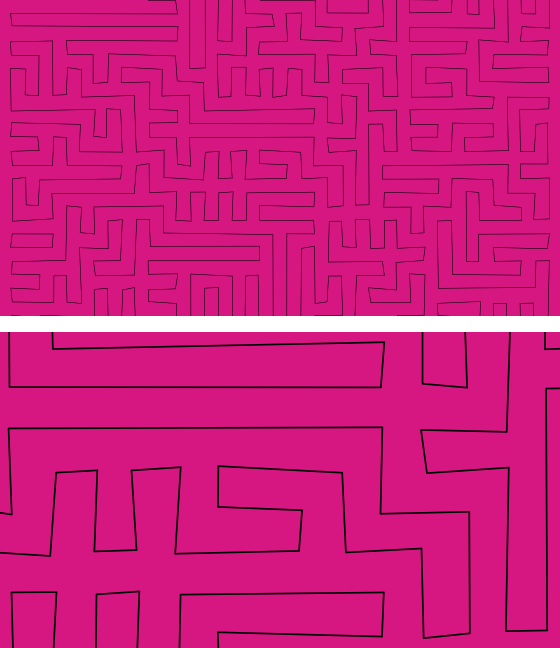
Top: the whole. Bottom: its middle third, enlarged.
This pattern is drawn by a WebGL 2 fragment shader. Its source:

```glsl
#version 300 es
precision highp float;

uniform vec2 u_resolution;
out vec4 fragColor;

const vec3 PINK = vec3(0.84, 0.09, 0.51);
const vec3 INK = vec3(0.0, 0.005, 0.005);
const float ROWS = 22.95;               // lattice steps per canvas height
const float COLUMNS = 20.0;             // corridor cells across
const vec2 CENTER = vec2(19.5, 12.5);   // lattice point at the canvas center
const vec2 ROOT = vec2(12.0, 5.0);      // cell the corridors grow from
const float LINE_WIDTH = 0.041;         // in lattice steps
const float WOBBLE = 0.1;               // displacement of the corners
const float ROUGHNESS = 1.6;            // irregularity of the branching
const int MAX_RUN = 32;                 // longest straight line, in steps

float hash(vec2 p, int seed) {
    uvec2 q = uvec2(ivec2(p) + 512);
    uint h = q.x * 1597334673u ^ q.y * 3812015801u ^ uint(seed + 7) * 2798796415u;
    h = (h ^ (h >> 16)) * 2146121005u;
    h = (h ^ (h >> 15)) * 2221713035u;
    h ^= h >> 16;
    return float(h >> 8) / 16777216.0;
}

bool inside(vec2 cell) {
    return cell.x >= 0.0 && cell.x < COLUMNS;
}

// Rough funnel around the root; corridors run downhill on it
float height(vec2 cell) {
    vec2 d = abs(cell - ROOT);
    return max(d.x, d.y) + 0.2 * min(d.x, d.y) + ROUGHNESS * hash(cell, 0);
}

// Step to a random lower neighbor, or straight inward if there is none
vec2 parentStep(vec2 cell) {
    vec2 d = cell - ROOT;
    vec2 best = abs(d.x) > abs(d.y) ? vec2(-sign(d.x), 0.0) : vec2(0.0, -sign(d.y));
    float bestScore = -1.0;
    float level = height(cell);
    vec2 dir = vec2(1.0, 0.0);
    for (int i = 1; i <= 4; i++) {
        float score = hash(cell, i);
        if (score > bestScore && inside(cell + dir) && height(cell + dir) < level) {
            bestScore = score;
            best = dir;
        }
        dir = vec2(-dir.y, dir.x);
    }
    return best;
}

bool linked(vec2 cell, vec2 dir) {
    if (!inside(cell) || !inside(cell + dir)) return false;
    return parentStep(cell) == dir || parentStep(cell + dir) == -dir;
}

// Each cell owns 2 x 2 lattice points; the wall passes each point once.
// Gives the two wall directions there and tells whether they form a corner.
bool wallAt(vec2 point, out vec2 stepA, out vec2 stepB) {
    vec2 cell = floor(point * 0.5);
    vec2 side = 2.0 * (point - 2.0 * cell) - 1.0;
    vec2 outX = vec2(side.x, 0.0);
    vec2 outY = vec2(0.0, side.y);
    bool linkX = linked(cell, outX);
    bool linkY = linked(cell, outY);
    stepA = linkX ? outX : -outY;
    stepB = linkY ? outY : -outX;
    return linkX == linkY;
}

vec2 wobbled(vec2 point) {
    return point + WOBBLE * (2.0 * vec2(hash(point, 5), hash(point, 6)) - 1.0);
}

// Follow a straight wall to its next corner
vec2 runEnd(vec2 point, vec2 dir) {
    vec2 a, b;
    for (int i = 0; i < MAX_RUN; i++) {
        point += dir;
        if (wallAt(point, a, b)) break;
    }
    return wobbled(point);
}

float segmentDistance(vec2 p, vec2 a, vec2 b) {
    vec2 ab = b - a;
    float t = clamp(dot(p - a, ab) / max(dot(ab, ab), 1e-4), 0.0, 1.0);
    return length(p - a - ab * t);
}

void main() {
    float pixel = ROWS / u_resolution.y;
    vec2 pos = (gl_FragCoord.xy - 0.5 * u_resolution) * pixel + CENTER;
    vec2 point = floor(pos + 0.5);

    // Distance to the wall through the nearest lattice point
    float dist = 1.0;
    if (inside(floor(point * 0.5))) {
        vec2 stepA, stepB;
        bool corner = wallAt(point, stepA, stepB);
        vec2 endA = runEnd(point, stepA);
        vec2 endB = runEnd(point, stepB);
        vec2 bend = corner ? wobbled(point) : endB;
        dist = min(segmentDistance(pos, endA, bend), segmentDistance(pos, bend, endB));
    }

    // Thin line, weighted by how much of the pixel it covers
    float reach = 0.5 * (LINE_WIDTH + pixel) - dist;
    float cover = clamp(min(LINE_WIDTH, reach) / pixel, 0.0, 1.0);
    fragColor = vec4(mix(PINK, INK, cover), 1.0);
}
```
